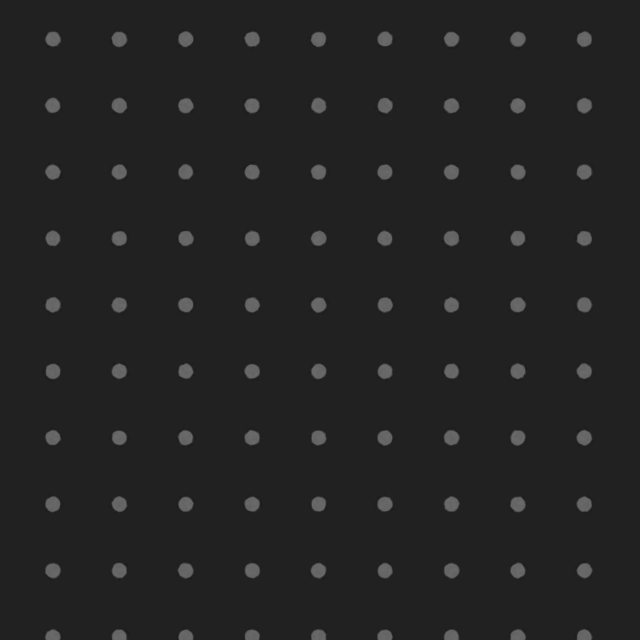
This pattern is drawn by a three.js fragment shader. Its source:

```glsl
// Grid of small grey dots on charcoal, nine across and ten down, with the
// lowest row cut by the bottom edge. Each dot is a circle distance function
// repeated by rounding; value noise roughens its rim and mottles its tone.

varying vec2 vUv;

const vec3 CHARCOAL = vec3(0.130);
const vec3 DOT_GREY = vec3(0.402);
const float PITCH = 0.1038;
const vec2 FIRST_DOT = vec2(0.0827, 0.0046);
const float DOT_RADIUS = 0.0116;
const float EDGE_SOFTNESS = 0.0018;
const float GRAIN_SCALE = 220.0;

float hash(vec2 p) {
  vec3 q = fract(vec3(p.xyx) * 0.1031);
  q += dot(q, q.yzx + 33.33);
  return fract((q.x + q.y) * q.z);
}

float valueNoise(vec2 p) {
  vec2 cell = floor(p);
  vec2 t = fract(p);
  t = t * t * (3.0 - 2.0 * t);
  float low = mix(hash(cell), hash(cell + vec2(1.0, 0.0)), t.x);
  float high = mix(hash(cell + vec2(0.0, 1.0)), hash(cell + 1.0), t.x);
  return mix(low, high, t.y);
}

// Signed distance to the nearest dot of an endless square grid
float dotGridDistance(vec2 p, vec2 origin, float pitch, float radius) {
  vec2 offset = p - origin;
  vec2 local = offset - pitch * floor(offset / pitch + 0.5);
  return length(local) - radius;
}

void main() {
  float grain = valueNoise(vUv * GRAIN_SCALE + 17.0) - 0.5;
  float dist = dotGridDistance(vUv, FIRST_DOT, PITCH, DOT_RADIUS);

  // Slightly ragged rim
  float coverage = 1.0 - smoothstep(-EDGE_SOFTNESS, EDGE_SOFTNESS, dist + 0.0016 * grain);

  // Faint dark specks just outside each rim
  float halo = smoothstep(0.001, 0.003, dist) * (1.0 - smoothstep(0.003, 0.007, dist));
  vec3 ground = CHARCOAL - 0.04 * halo * max(grain, 0.0);

  vec3 ink = DOT_GREY + 0.03 * grain;
  gl_FragColor = vec4(mix(ground, ink, coverage), 1.0);
}
```
